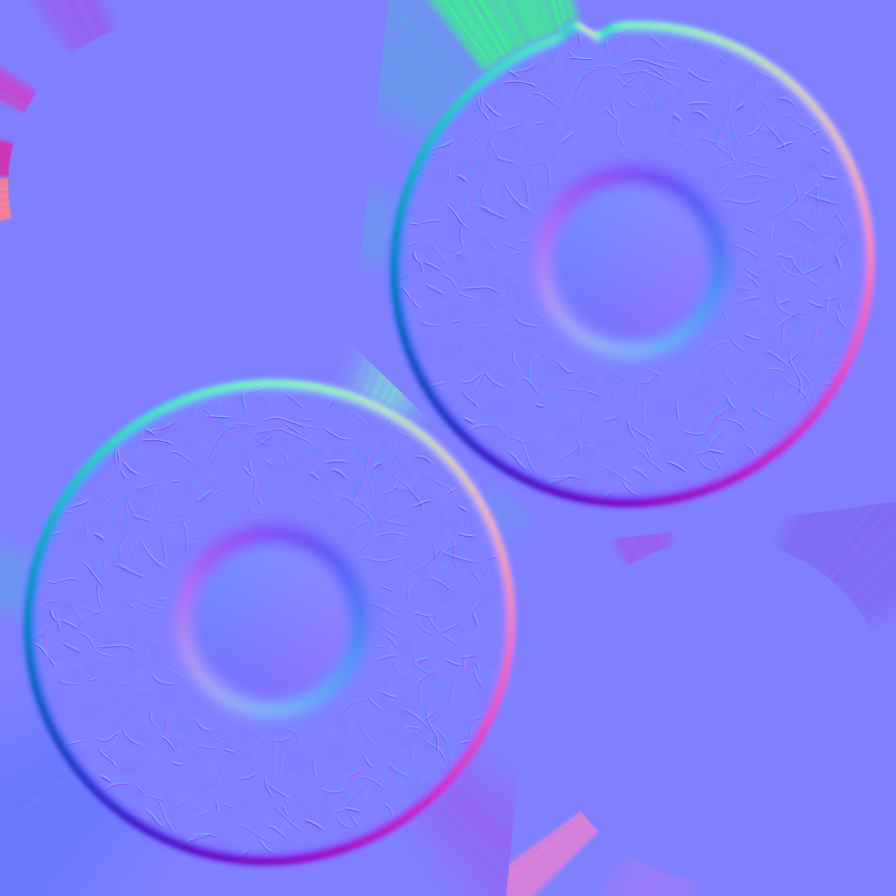
Give the GLSL for this texture map, as a three.js fragment shader.

```glsl
// Tangent-space normal map of two round, wrinkled discs, each with a bevelled rim
// and a dimpled ring. Slopes are summed, then encoded as colour; the flat ground
// around them carries radial streaks that bleed outward from four circles.
#define RIM_WIDTH 0.0075
#define RIM_TILT 0.83
#define RING_RADIUS 0.0985
#define RING_WIDTH 0.0125
#define RING_TILT 0.34
#define DOME_TILT 0.13
#define WRINKLE_CELLS 27.0
#define WRINKLE_WIDTH 0.0012
#define WRINKLE_TILT 0.95
#define STREAK_FREQ 1.3

varying vec2 vUv;

float hash(vec2 p) {
  return fract(sin(dot(p, vec2(127.1, 311.7))) * 43758.545);
}

float noise(vec2 p) {
  vec2 i = floor(p), f = fract(p);
  f = f * f * (3.0 - 2.0 * f);
  return mix(mix(hash(i), hash(i + vec2(1.0, 0.0)), f.x),
             mix(hash(i + vec2(0.0, 1.0)), hash(i + 1.0), f.x), f.y);
}

vec3 encodeNormal(vec2 slope) {
  slope /= max(1.0, length(slope) / 0.95);
  return 0.5 + 0.5 * vec3(slope, sqrt(1.0 - dot(slope, slope)));
}

// Soft-edged test: 1 where x is positive
float inside(float x) { return smoothstep(-0.0012, 0.0012, x); }

// Streaky sector outside a circle; angles in degrees
float sector(vec2 p, vec2 centre, float radius, float mid, float halfWidth, float soft) {
  vec2 v = p - centre;
  float angle = degrees(atan(v.y, v.x));
  float off = abs(mod(angle - mid + 180.0, 360.0) - 180.0);
  float grain = noise(vec2(angle * STREAK_FREQ, mid)) * 0.6
              + noise(vec2(angle * STREAK_FREQ * 4.0, mid)) * 0.4;
  return (1.0 - smoothstep(halfWidth - soft, halfWidth + soft, off))
       * inside(length(v) - radius) * mix(0.6, 1.1, grain);
}

// Short bent creases, scattered one per cell on three layers
vec2 wrinkles(vec2 p) {
  vec2 slope = vec2(0.0);
  p += 0.012 * (vec2(noise(p * 38.0), noise(p * 38.0 + 71.0)) - 0.5);
  for (int layer = 0; layer < 3; layer++) {
    float k = float(layer);
    float cells = WRINKLE_CELLS * (1.0 + 0.35 * k);
    vec2 q = p * cells + k * 17.3;
    for (int j = -1; j <= 1; j++) {
      for (int i = -1; i <= 1; i++) {
        vec2 id = floor(q) + vec2(float(i), float(j));
        vec2 seed = id + k * 53.0;
        vec2 v = q - id - vec2(hash(seed), hash(seed + 9.1));
        float angle = 6.2832 * hash(seed + 23.7);
        vec2 along = vec2(cos(angle), sin(angle));
        vec2 across = vec2(-along.y, along.x);
        float t = dot(v, along);
        float d = dot(v, across) - (hash(seed + 5.3) - 0.5) * t * t;
        d /= WRINKLE_WIDTH * cells;
        float reach = mix(0.25, 0.95, hash(seed + 31.9));
        float fade = 1.0 - smoothstep(0.4 * reach, reach, abs(t));
        float strength = smoothstep(0.35, 1.0, hash(seed + 47.1));
        slope += across * d * exp(-d * d) * fade * strength;
      }
    }
  }
  return slope * WRINKLE_TILT;
}

// Slightly oval outline, with an optional nick near the top
float rimRadius(float angle, float radius, float lean, float nick) {
  float a = (angle - 1.763) / 0.065;
  return radius + 0.0024 * cos(2.0 * angle - lean) + nick * a * exp(-a * a);
}

vec3 paintDisc(vec3 ground, vec2 p, vec2 centre, vec2 ringOffset,
               float radius, float lean, float nick) {
  vec2 v = p - centre;
  float angle = atan(v.y, v.x), dist = length(v);
  float edge = rimRadius(angle, radius, lean, nick);
  if (dist > edge + 0.03) return ground;
  float bend = (rimRadius(angle + 0.01, radius, lean, nick) - edge) / 0.01;
  vec2 radial = v / max(dist, 0.0001);
  vec2 outward = normalize(radial - vec2(-radial.y, radial.x) * bend / radius);
  float rim = (dist - edge) / RIM_WIDTH;
  vec2 slope = outward * RIM_TILT * exp(-rim * rim);

  // Ring slopes inward, dome inside it slopes gently outward
  vec2 w = v - ringOffset;
  float ringDist = length(w);
  float ring = (ringDist - RING_RADIUS) / RING_WIDTH;
  vec2 ringDir = w / max(ringDist, 0.0001);
  slope -= ringDir * RING_TILT * exp(-ring * ring);
  slope += w / RING_RADIUS * DOME_TILT * (1.0 - smoothstep(0.07, 0.1, ringDist));

  // Wrinkled surface between ring and rim
  float skin = smoothstep(0.105, 0.14, ringDist) * (1.0 - smoothstep(edge - 0.016, edge - 0.002, dist));
  vec2 mottle = vec2(noise(v * 110.0), noise(v * 110.0 + 40.0)) - 0.5;
  slope += skin * (wrinkles(v) * mix(0.6, 1.0, smoothstep(0.12, 0.25, dist)) + mottle * 0.05);
  return mix(ground, encodeNormal(slope), 1.0 - smoothstep(edge + 0.001, edge + 0.013, dist));
}

void main() {
  vec2 p = vUv;
  vec2 upper = vec2(0.7057, 0.7051), lower = vec2(0.3008, 0.3053);
  vec2 blankRight = vec2(0.8034, 0.2070), blankLeft = vec2(0.1927, 0.7943);
  vec3 teal = vec3(0.36, 0.66, 0.88), violet = vec3(0.60, 0.37, 0.93), blue = vec3(0.40, 0.47, 1.0);
  vec3 col = vec3(0.5, 0.5, 1.0);

  // Streaks around the upper disc
  float zone = inside(p.x - 0.4336 + 0.1087 * (1.0 - p.y));
  col = mix(col, teal, zone * 0.65 * sector(p, upper, 0.25, 138.0, 11.0, 6.0));
  col = mix(col, teal, zone * 0.5 * sector(p, upper, 0.25, 172.0, 8.0, 4.0));
  col = mix(col, vec3(0.25, 0.92, 0.60), zone * sector(p, upper, 0.25, 115.0, 12.5, 1.5));

  // Streaks around the lower disc, cut by the diagonal and the right border
  zone = inside(0.9956 - 0.968 * p.x - p.y) * inside(0.565 + 0.1 * p.y - p.x);
  col = mix(col, vec3(0.50, 0.86, 0.86), zone * 0.9 * sector(p, lower, 0.25, 63.0, 6.0, 7.0));
  zone = inside(0.9956 - 0.968 * p.x - p.y);
  col = mix(col, teal, zone * 0.35 * sector(p, lower, 0.25, 26.0, 5.0, 5.0));
  col = mix(col, teal, 0.6 * sector(p, lower, 0.25, 171.0, 7.0, 4.0));
  col = mix(col, blue, 0.9 * sector(p, lower, 0.25, 220.0, 18.0, 14.0));
  zone = inside(0.565 + 0.1 * p.y - p.x);
  col = mix(col, violet, zone * 0.75 * sector(p, lower, 0.25, 316.0, 9.0, 8.0));

  // Streaks around the blank circle at lower right
  zone = inside(p.x - 0.565 - 0.1 * p.y) * inside(0.3971 + 0.133 * (p.x - 0.677) - p.y);
  col = mix(col, vec3(0.88, 0.50, 0.84), zone * sector(p, blankRight, 0.191, 220.5, 4.5, 1.0));
  col = mix(col, vec3(0.66, 0.48, 0.95), zone * 0.7 * sector(p, blankRight, 0.191, 250.0, 12.0, 6.0));
  col = mix(col, violet, zone * sector(p, blankRight, 0.191, 114.0, 8.5, 2.0));
  col = mix(col, vec3(0.50, 0.40, 0.96), zone * 0.85 * sector(p, blankRight, 0.191, 50.0, 20.0, 5.0));

  // Streaks around the blank circle at upper left
  col = mix(col, violet, 0.9 * sector(p, blankLeft, 0.1836, 119.0, 8.0, 4.0));
  col = mix(col, vec3(0.80, 0.25, 0.80), sector(p, blankLeft, 0.1836, 150.0, 4.0, 2.0));
  col = mix(col, vec3(0.86, 0.16, 0.66), sector(p, blankLeft, 0.1836, 171.5, 6.0, 1.5));
  col = mix(col, vec3(1.0, 0.50, 0.56), sector(p, blankLeft, 0.1836, 185.0, 7.0, 0.8));

  col = paintDisc(col, p, upper, vec2(-0.0013, 0.0019), 0.2665, 1.75, 0.018);
  col = paintDisc(col, p, lower, vec2(0.0019, 0.0007), 0.2685, 0.87, 0.0);
  gl_FragColor = vec4(col, 1.0);
}
```
